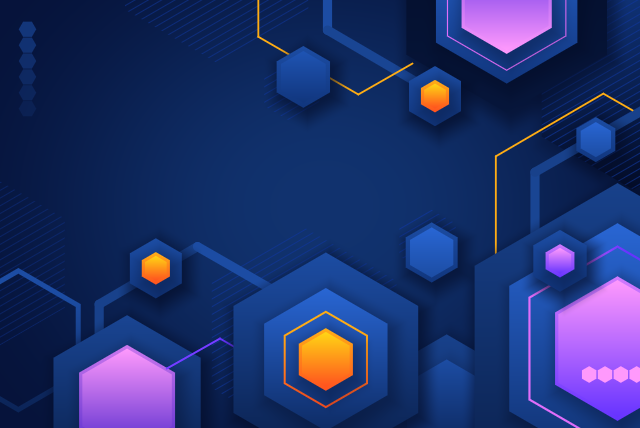
This background is drawn by a Shadertoy shader. Its source:

```glsl
// Navy background with layered blue hexagons, glowing gems, hatching and angular lines.

const vec2 CANVAS = vec2(7.68, 5.12);
const vec3 NAVY_CENTER = vec3(.065, .195, .43);
const vec3 NAVY_EDGE = vec3(.022, .075, .23);
const vec3 SHADE = vec3(.012, .045, .15);
const vec3 DEEP = vec3(.045, .145, .35);
const vec3 BLUE = vec3(.11, .30, .64);
const vec3 BRIGHT = vec3(.16, .40, .83);
const vec3 MIDBLUE = vec3(.065, .21, .49);
const vec3 HATCH = vec3(.06, .21, .60);
const vec3 GOLD = vec3(1., .68, .08);
const vec3 YELLOW = vec3(1., .84, .08);
const vec3 ORANGE = vec3(1., .32, .12);
const vec3 PINK = vec3(1., .60, .99);
const vec3 ORCHID = vec3(.88, .43, .98);
const vec3 VIOLET = vec3(.40, .20, 1.);
const float HATCH_STEP = .08;
const float THIN = .011;
const float THICK = .055;
const vec2 SHADOW_SHIFT = vec2(.05, -.07);

// Antialiased coverage of a signed distance.
float cover(float d) {
    return clamp(.5 - d * iResolution.y / CANVAS.y, 0., 1.);
}

// Hexagon with a vertex at the top; radius is center to vertex.
float hexDist(vec2 p, float radius) {
    p = abs(p);
    return max(p.x, .5 * p.x + .866 * p.y) - .866 * radius;
}

float segDist(vec2 p, vec2 a, vec2 b) {
    vec2 ab = b - a;
    return length(p - a - ab * clamp(dot(p - a, ab) / dot(ab, ab), 0., 1.));
}

void stroke(inout vec3 col, vec2 p, vec2 a, vec2 b, float halfWidth, vec3 ink) {
    col = mix(col, ink, cover(segDist(p, a, b) - halfWidth));
}

void ring(inout vec3 col, vec2 p, vec2 c, float radius, float halfWidth, vec3 ink) {
    col = mix(col, ink, cover(abs(hexDist(p - c, radius)) - halfWidth));
}

// Rising diagonal lines clipped to a hexagon.
void hatch(inout vec3 col, vec2 p, vec2 c, float radius, float strength) {
    float across = dot(p - c, vec2(-.5, .866));
    float line = abs(mod(across, HATCH_STEP) - .5 * HATCH_STEP) - .006;
    col = mix(col, HATCH, strength * cover(line) * cover(hexDist(p - c, radius)));
}

// Vertical gradient hexagon over a soft drop shadow.
void plate(inout vec3 col, vec2 p, vec2 c, float radius, vec3 top, vec3 low, float shadow) {
    float soft = hexDist(p - c - SHADOW_SHIFT, radius);
    col = mix(col, SHADE, shadow * smoothstep(.22, -.08, soft));
    float h = clamp(.5 + .5 * (p.y - c.y) / radius, 0., 1.);
    col = mix(col, mix(low, top, h), cover(hexDist(p - c, radius)));
}

// Gem: a tinted rim around a brighter core.
void gem(inout vec3 col, vec2 p, vec2 c, float radius, vec3 top, vec3 low) {
    plate(col, p, c, radius, mix(top, low, .3), low, .35);
    plate(col, p, c, radius - .045, top, low, 0.);
}

void badge(inout vec3 col, vec2 p, vec2 c, float radius) {
    plate(col, p, c, radius, BLUE, MIDBLUE, .6);
}

void mainImage(out vec4 fragColor, in vec2 fragCoord) {
    vec2 p = fragCoord / iResolution.xy * CANVAS;
    float vignette = smoothstep(.1, 1.1, length((p - vec2(3.9, 2.65)) / vec2(4.4, 3.7)));
    vec3 col = mix(NAVY_CENTER, NAVY_EDGE, vignette);

    // Hatched areas
    plate(col, p, vec2(7.6, 4.12), 1.27, MIDBLUE, SHADE, .3);
    hatch(col, p, vec2(7.6, 4.12), 1.27, .7);
    hatch(col, p, vec2(2.6, 5.64), 1.27, .6);
    hatch(col, p, vec2(-.15, 1.97), 1.07, .4);
    hatch(col, p, vec2(3.65, 1.12), 1.28, .7);
    hatch(col, p, vec2(5.13, 2.25), .39, .8);
    hatch(col, p, vec2(3.5, 4.04), .38, .7);

    // Fading chain of small hexagons
    for (int i = 0; i < 6; i++) {
        float k = float(i);
        float d = hexDist((p - vec2(.33, 4.77 - .19 * k)).yx, .105);
        col = mix(col, BLUE, (.6 - .085 * k) * cover(d));
    }

    // Wide angular bands
    ring(col, p, vec2(.22, 1.05), .83, .03, mix(DEEP, BLUE, smoothstep(.2, 1.7, p.y)));
    vec2 bend = vec2(2.37, 2.17), corner = vec2(1.19, 1.48);
    stroke(col, p, vec2(1.19, .9), corner, THICK, BLUE * .85);
    stroke(col, p, corner, bend, THICK, BLUE * .85);
    stroke(col, p, bend, vec2(3.4, 1.58), THICK, BLUE);
    stroke(col, p, vec2(3.93, 5.2), vec2(3.93, 4.76), THICK, BLUE);
    stroke(col, p, vec2(3.93, 4.76), vec2(5.2, 4.02), THICK, BLUE * .9);
    stroke(col, p, vec2(5.2, 4.02), vec2(5.75, 4.35), THICK, DEEP);
    stroke(col, p, vec2(6.42, 2.2), vec2(6.42, 3.06), THICK, BLUE * .9);
    stroke(col, p, vec2(6.42, 3.06), vec2(7.8, 3.85), THICK, BLUE * .85);

    // Upper right stack
    vec2 upper = vec2(6.08, 5.1);
    plate(col, p, upper + vec2(0., .06), 1.39, SHADE, vec3(.025, .085, .23), .55);
    plate(col, p, upper, .98, BRIGHT, MIDBLUE, .5);
    ring(col, p, upper, .82, .007, ORCHID);
    gem(col, p, upper, .625, VIOLET * .9, PINK);

    // Thin gold lines
    vec2 goldLow = vec2(4.3, 3.99), goldTop = vec2(7.24, 4.);
    stroke(col, p, vec2(3.1, 5.2), vec2(3.1, 4.68), THIN, GOLD);
    stroke(col, p, vec2(3.1, 4.68), goldLow, THIN, GOLD);
    stroke(col, p, goldLow, vec2(4.95, 4.36), THIN, GOLD);
    stroke(col, p, vec2(5.95, 2.), vec2(5.95, 3.25), THIN, GOLD);
    stroke(col, p, vec2(5.95, 3.25), goldTop, THIN, GOLD);
    stroke(col, p, goldTop, vec2(7.59, 3.8), THIN, GOLD);

    // Floating badges
    vec2 a = vec2(3.64, 4.2), b = vec2(5.18, 2.1), c = vec2(7.15, 3.45);
    vec2 d = vec2(5.22, 3.97), e = vec2(1.87, 1.91);
    badge(col, p, a, .37); plate(col, p, a, .31, BLUE * 1.1, MIDBLUE, 0.);
    badge(col, p, b, .36); plate(col, p, b, .30, BRIGHT, BLUE, 0.);
    badge(col, p, c, .27); plate(col, p, c, .21, BRIGHT, BLUE, 0.);
    badge(col, p, d, .36); gem(col, p, d, .195, YELLOW, ORANGE);
    badge(col, p, e, .36); gem(col, p, e, .195, YELLOW, ORANGE);

    // Lower left stack
    vec2 left = vec2(1.525, .33);
    plate(col, p, left, 1.02, BLUE * .9, DEEP * .8, .6);
    gem(col, p, left, .665, PINK, VIOLET * .8);
    stroke(col, p, vec2(2., .71), vec2(2.64, 1.07), THIN, VIOLET * 1.2);
    stroke(col, p, vec2(2.64, 1.07), vec2(2.9, .92), THIN, VIOLET);

    // Lower center stacks
    vec2 back = vec2(5.36, .27), mid = vec2(3.91, .82);
    plate(col, p, back, .85, BLUE * .85, DEEP, .4);
    plate(col, p, back, .55, BLUE, DEEP, .2);
    plate(col, p, mid, 1.28, BLUE, DEEP * .8, .65);
    plate(col, p, mid, .855, BRIGHT, MIDBLUE * .8, .35);
    ring(col, p, mid, .57, .012, mix(ORANGE, GOLD, smoothstep(.2, 1.3, p.y)));
    gem(col, p, mid, .375, YELLOW, ORANGE);

    // Lower right stack
    vec2 right = vec2(7.41, .95), small = vec2(6.72, 2.);
    plate(col, p, right, 1.98, BLUE * .85, DEEP * .8, .65);
    plate(col, p, right, 1.5, BRIGHT, MIDBLUE * .85, .4);
    ring(col, p, right, 1.22, .013, mix(ORCHID, VIOLET, smoothstep(6.8, 7.6, p.x)));
    gem(col, p, right, .865, PINK, VIOLET);
    badge(col, p, small, .37); gem(col, p, small, .2, PINK, VIOLET);
    for (int i = 0; i < 4; i++) {
        float x = 7.07 + .19 * float(i);
        col = mix(col, PINK, cover(hexDist(p - vec2(x, .64), .1)));
    }

    fragColor = vec4(col, 1.);
}
```
